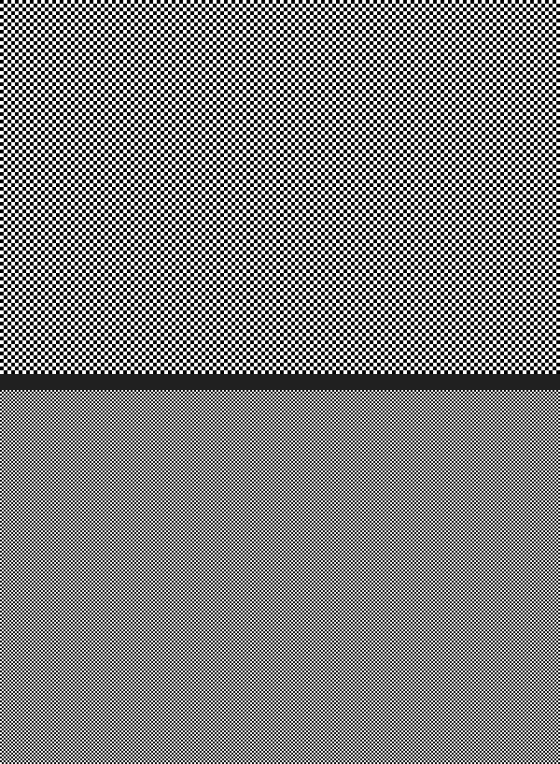
Top, the tile; bottom, the same tile 2 across and 2 down.
Reproduce this pattern procedurally as a Shadertoy shader.

```glsl
// Fine black and white checkerboard, 75 by 50 pairs of squares, seamless.

const vec2 REPEATS = vec2(75.0, 50.0);   // black and white pairs across and down
const vec3 INK = vec3(0.0);
const vec3 PAPER = vec3(1.0);

// Integral of a square wave that is +1 on [0,1) and -1 on [1,2).
vec2 squareWaveIntegral(vec2 p) {
    return 1.0 - abs(mod(p, 2.0) - 1.0);
}

// Square wave averaged over a box of the given width, per axis.
vec2 filteredSquareWave(vec2 p, vec2 width) {
    vec2 halfWidth = 0.5 * width;
    return (squareWaveIntegral(p + halfWidth) - squareWaveIntegral(p - halfWidth)) / width;
}

// Share of the box covered by light squares, 0 to 1.
float checkerCoverage(vec2 p, vec2 width) {
    vec2 wave = filteredSquareWave(p, width);
    return 0.5 + 0.5 * wave.x * wave.y;
}

void mainImage(out vec4 fragColor, in vec2 fragCoord) {
    // One unit per square; an even count on each axis keeps the edges continuous.
    vec2 squares = 2.0 * REPEATS;
    vec2 position = fragCoord / iResolution.xy * squares;
    vec2 footprint = squares / iResolution.xy;

    float light = checkerCoverage(position, footprint);
    fragColor = vec4(mix(INK, PAPER, light), 1.0);
}
```
